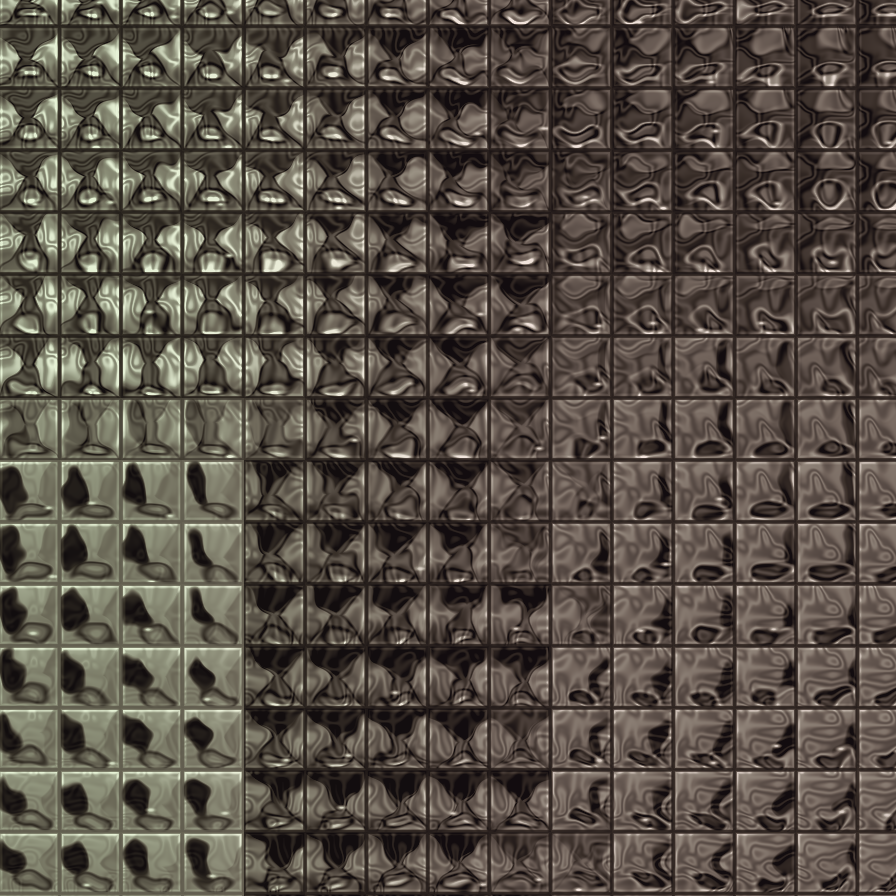
Write a Shadertoy shader that draws this texture.

```glsl
// Mirrored mosaic of pillow-shaped glass tiles with warped reflections of a room.

const vec2 TILE_COUNT = vec2(14.6, 14.46);
const vec2 GRID_ORIGIN = vec2(-0.002, 0.0026);
const vec3 BLACK = vec3(0.07, 0.05, 0.06);
const vec3 DARK = vec3(0.21, 0.18, 0.16);
const vec3 UMBER = vec3(0.32, 0.29, 0.27);
const vec3 GREY = vec3(0.44, 0.41, 0.38);
const vec3 PALE = vec3(0.58, 0.57, 0.53);
const vec3 GLINT = vec3(0.92, 0.92, 0.90);

float hash(vec2 p) {
    vec3 h = fract(p.xyx * vec3(0.1031, 0.1030, 0.0973));
    h += dot(h, h.yzx + 33.33);
    return fract((h.x + h.y) * h.z);
}

float noise(vec2 p) {
    vec2 i = floor(p), f = fract(p);
    f = f * f * (3.0 - 2.0 * f);
    float low = mix(hash(i), hash(i + vec2(1, 0)), f.x);
    float high = mix(hash(i + vec2(0, 1)), hash(i + 1.0), f.x);
    return mix(low, high, f.y);
}

// Tone 0..1 to metal colour
vec3 metal(float tone) {
    float t = clamp(tone, 0.0, 1.0) * 5.0;
    vec3 c = mix(BLACK, DARK, clamp(t, 0.0, 1.0));
    c = mix(c, UMBER, clamp(t - 1.0, 0.0, 1.0));
    c = mix(c, GREY, clamp(t - 2.0, 0.0, 1.0));
    c = mix(c, PALE, clamp(t - 3.0, 0.0, 1.0));
    return mix(c, GLINT, clamp(t - 4.0, 0.0, 1.0));
}

float oval(vec2 p, vec2 center, vec2 radius) {
    return (length((p - center) / radius) - 1.0) * min(radius.x, radius.y);
}

float paint(float tone, float dist, float value) {
    return mix(value, tone, smoothstep(-0.05, 0.05, dist));
}

// Nested oval reflection: rim, body and core
float lens(float tone, float dist, vec3 rings) {
    tone = paint(tone, dist, rings.x);
    tone = paint(tone, dist + 0.09, rings.y);
    return paint(tone, dist + 0.20, rings.z);
}

// Four curved facets around a brown centre
float facetTile(vec2 q, float sides, float top, float glow) {
    float tone = 0.34 + 0.12 * q.x - 0.12 * q.y;
    float side = abs(q.y) * 0.75 + 0.2 - abs(q.x);
    tone = paint(tone, side - 0.09, 0.1);
    tone = paint(tone, side, sides - 0.35 * smoothstep(0.1, 0.9, abs(q.y)));
    tone = paint(tone, abs(q.x) * 0.85 + 0.08 - q.y, top);
    tone = paint(tone, oval(q, vec2(0.83, 0.05), vec2(0.2, 0.6)), sides + 0.06);
    tone = lens(tone, oval(q, vec2(0.0, -0.66), vec2(0.58, 0.29)), vec3(0.06, glow, glow - 0.15));
    return paint(tone, oval(q, vec2(0.05, -0.78), vec2(0.3, 0.075)), glow + 0.3);
}

// Broad pale tile with a dark reflection on its left
float paleTile(vec2 q) {
    float tone = 0.72 + 0.1 * q.y;
    tone = paint(tone, abs(q.y) * 0.7 + 0.3 - q.x, 0.62);
    tone = lens(tone, oval(q, vec2(0.05, -0.68), vec2(0.6, 0.3)), vec3(0.2, 0.5, 0.68));
    vec2 slanted = q + vec2(0.25 * q.y, 0.0);
    return lens(tone, oval(slanted, vec2(-0.55, 0.08), vec2(0.36, 0.62)), vec3(0.12, 0.02, 0.06));
}

// Rounded tile with stacked oval rings
float ringTile(vec2 q) {
    float tone = 0.22 + 0.12 * q.x;
    tone = lens(tone, oval(q, vec2(0.0, 0.6), vec2(0.76, 0.38)), vec3(0.08, 0.52, 0.4));
    tone = lens(tone, oval(q, vec2(0.0, -0.55), vec2(0.68, 0.36)), vec3(0.72, 0.06, 0.48));
    return paint(tone, oval(q, vec2(0.05, -0.84), vec2(0.5, 0.06)), 0.85);
}

// Flat grey tile, dark along the right and lower edges
float flatTile(vec2 q) {
    float tone = 0.52 + 0.08 * q.y - 0.06 * q.x;
    tone = lens(tone, oval(q, vec2(0.72, 0.0), vec2(0.3, 0.68)), vec3(0.14, 0.02, 0.05));
    tone = paint(tone, oval(q, vec2(0.86, 0.1), vec2(0.09, 0.4)), 0.65);
    return lens(tone, oval(q, vec2(0.1, -0.6), vec2(0.64, 0.34)), vec3(0.68, 0.05, 0.28));
}

void mainImage(out vec4 fragColor, in vec2 fragCoord) {
    vec2 uv = fragCoord / iResolution.xy;
    vec2 grid = (uv - GRID_ORIGIN) * TILE_COUNT;
    vec2 id = floor(grid);
    vec2 p = fract(grid) * 2.0 - 1.0;
    float pixel = 2.0 * TILE_COUNT.x / iResolution.x;

    // Distortion drifts slowly from tile to tile
    vec2 drift = p * 1.6 + id * 0.37;
    vec2 warp = vec2(noise(drift + 3.0), noise(drift + 19.0)) - 0.5;
    vec2 jitter = vec2(hash(id + 5.0), hash(id + 41.0)) - 0.5;
    vec2 q = p + 0.55 * warp + 0.14 * jitter;

    // Zones of the room seen by each tile
    float low = 1.0 - smoothstep(6.0, 8.0, id.y);
    float left = 1.0 - smoothstep(3.0, mix(7.0, 4.0, low), id.x);
    float right = smoothstep(7.5, 9.5, id.x + jitter.x);
    float high = smoothstep(6.0, 11.0, id.y + jitter.y);
    float tone = facetTile(q, mix(0.58, 0.8, left), mix(0.02, 0.28, left), mix(0.5, 0.72, max(left, high)));
    tone = mix(tone, paleTile(q), left * low);
    tone = mix(tone, mix(flatTile(q), ringTile(q), high), right);

    // Liquid streaks and small glints
    float streak = sin(noise(q * 2.3 + id * 0.61) * 17.0);
    tone += 0.13 * streak * (1.0 - 0.7 * left * low);
    float glint = oval(p, vec2(0.3, -0.72) + jitter, vec2(0.13, 0.06));
    tone = paint(tone, glint, mix(tone, 0.95, step(0.5, hash(id + 71.0))));

    // Bevel light and recessed seams
    float edge = 1.0 - max(abs(p.x), abs(p.y));
    tone += 0.16 * smoothstep(0.05, 0.09, edge) * (1.0 - smoothstep(0.09, 0.18, edge));
    float seam = 1.0 - smoothstep(0.03, 0.05 + pixel, edge);
    tone = mix(tone, mix(0.1, 0.5, left * low), seam * 0.85);

    vec3 tint = mix(vec3(0.98, 1.03, 0.93), vec3(1.03, 0.97, 0.96), smoothstep(0.1, 0.6, uv.x));
    fragColor = vec4(metal(tone) * tint, 1.0);
}
```
